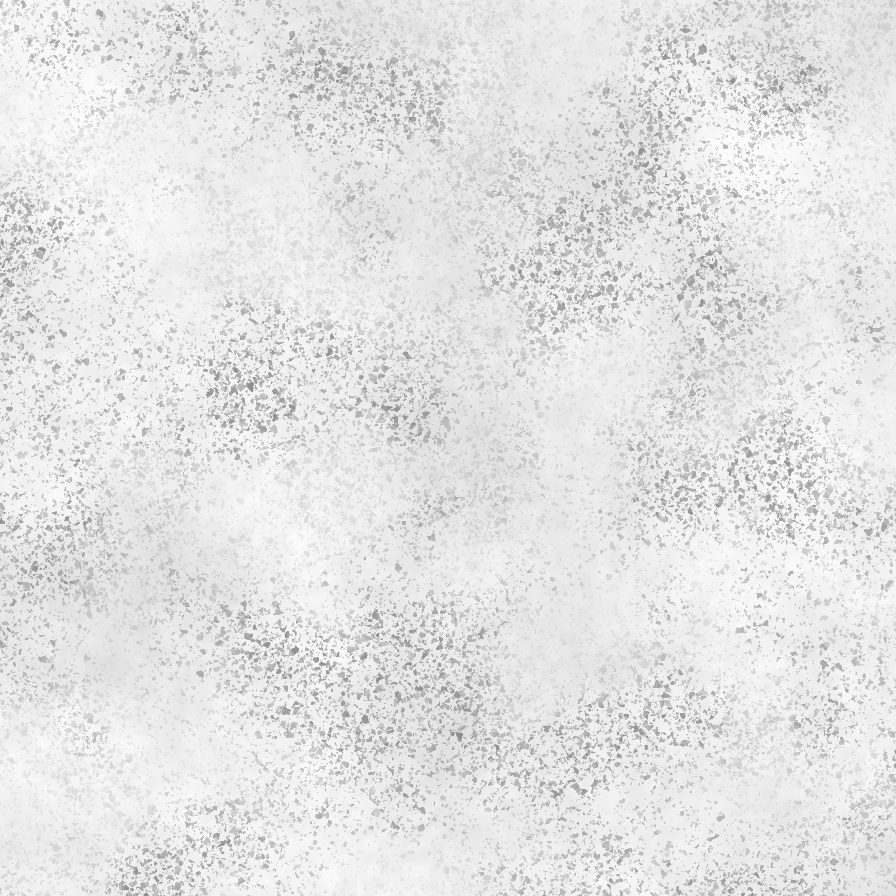
This texture is drawn by a three.js fragment shader. Its source:

```glsl
// Pale speckled stone: soft white and grey clouds under three sizes of grain.
// Grains are jittered discs with noise-warped outlines; broad noise fields
// gather them into clusters and fade them under milky patches.

varying vec2 vUv;

float hash(vec2 p) {
  vec3 q = fract(vec3(p.xyx) * 0.1031);
  q += dot(q, q.yzx + 33.33);
  return fract((q.x + q.y) * q.z);
}

float noise(vec2 p) {
  vec2 cell = floor(p);
  vec2 f = fract(p);
  f = f * f * (3.0 - 2.0 * f);
  float low = mix(hash(cell), hash(cell + vec2(1.0, 0.0)), f.x);
  float high = mix(hash(cell + vec2(0.0, 1.0)), hash(cell + vec2(1.0)), f.x);
  return mix(low, high, f.y);
}

float fbm(vec2 p) {
  float sum = 0.0;
  float weight = 0.5;
  for (int i = 0; i < 5; i++) {
    sum += weight * noise(p);
    p = mat2(1.6, 1.2, -1.2, 1.6) * p + 17.3;
    weight *= 0.5;
  }
  return sum / 0.97;
}

// Opacity of one grain layer; sizes are in cells of a grid "cells" wide.
float grains(vec2 uv, float cells, float presence, float size, float seed) {
  vec2 p = uv * cells + seed;
  vec2 warp = vec2(noise(p * 1.9 + 5.0), noise(p * 1.9 + 71.0)) - 0.5;
  p += 0.75 * warp;
  float blur = 0.0006 * cells;
  float opacity = 0.0;
  for (int y = -1; y <= 1; y++) {
    for (int x = -1; x <= 1; x++) {
      vec2 cell = floor(p) + vec2(float(x), float(y));
      vec2 center = cell + vec2(hash(cell + 13.0), hash(cell + 47.0));
      float radius = size * mix(0.55, 1.25, hash(cell + 89.0));
      float shape = 1.0 - smoothstep(-blur, blur, length(p - center) - radius);
      float present = step(hash(cell + 131.0), presence);
      float tone = mix(0.45, 1.0, hash(cell + 173.0));
      opacity = max(opacity, shape * present * tone);
    }
  }
  return opacity;
}

void main() {
  // Cloudy ground with fine mottling
  float cloud = fbm(vUv * 6.0 + 3.0) - 0.5;
  float mottle = fbm(vUv * 70.0 + 40.0) - 0.5;
  float ground = 0.928 + 0.16 * cloud + 0.06 * mottle;

  // Clusters of grain, and milky patches that veil them
  float density = smoothstep(0.3, 0.68, fbm(vUv * 11.0 + 60.0));
  float veil = smoothstep(0.32, 0.6, fbm(vUv * 7.0 + 120.0));
  float strength = mix(0.22, 0.85, veil) * mix(0.7, 1.0, density);

  // Coarse, middle and fine grains
  float coarse = grains(vUv, 125.0, mix(0.08, 0.5, density), 0.36, 200.0);
  float middle = grains(vUv, 185.0, mix(0.16, 0.52, density), 0.33, 500.0);
  float fine = grains(vUv, 270.0, mix(0.22, 0.45, density), 0.3, 900.0);
  float speckle = max(coarse, max(0.95 * middle, 0.85 * fine));

  // Faint texture inside the grains
  float grainTone = 0.51 + 0.14 * (noise(vUv * 330.0) - 0.5);
  float grey = mix(min(ground, 0.985), grainTone, speckle * strength);
  gl_FragColor = vec4(vec3(grey), 1.0);
}
```
